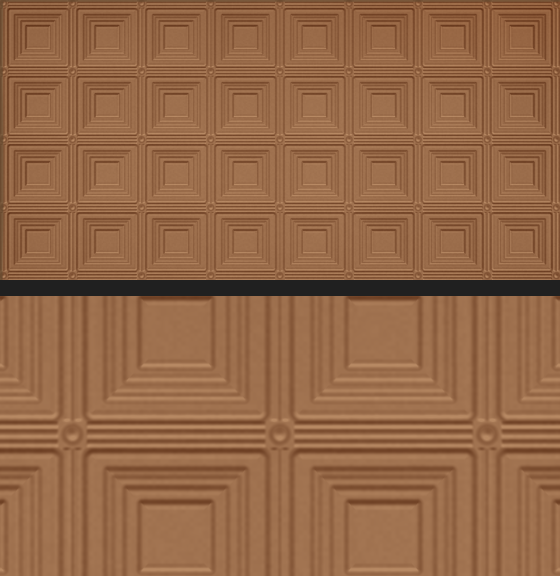
Top: the whole. Bottom: its middle third, enlarged.
This pattern is drawn by a WebGL 2 fragment shader. Its source:

```glsl
#version 300 es
precision highp float;
// Copper ceiling panels: 8 by 4 embossed stepped squares with beaded rails.

#define PITCH vec2(0.2469, 0.2432)
#define ORIGIN vec2(0.0122, 0.0154)
#define PANEL_HALF vec2(0.432, 0.420)
#define RELIEF 0.019
#define RAIL_GAP 0.046
#define BEAD_RADIUS 0.036
#define LIGHT_GAIN 0.42
#define CREASE_GAIN 0.45
#define GRAIN 0.08
#define SHADOW_COLOR vec3(0.43, 0.25, 0.14)
#define COPPER_COLOR vec3(0.66, 0.48, 0.34)
#define RIM_COLOR vec3(0.38, 0.28, 0.18)

uniform vec2 u_resolution;
out vec4 fragColor;

float hash(vec2 p) {
    return fract(sin(dot(p, vec2(127.1, 311.7))) * 43758.5453);
}

float noise(vec2 p) {
    vec2 i = floor(p);
    vec2 f = fract(p);
    f = f * f * (3.0 - 2.0 * f);
    return mix(mix(hash(i), hash(i + vec2(1, 0)), f.x),
               mix(hash(i + vec2(0, 1)), hash(i + vec2(1, 1)), f.x), f.y);
}

float ridge(float dist, float halfWidth) {
    return 1.0 - smoothstep(0.0, halfWidth, abs(dist));
}

float roundedBox(vec2 p, vec2 halfSize, float radius) {
    vec2 d = abs(p) - halfSize + radius;
    return length(max(d, 0.0)) + min(max(d.x, d.y), 0.0) - radius;
}

// Embossed height (x) and crease darkness (y) at q; each tile spans one unit.
vec2 relief(vec2 q) {
    vec2 tile = fract(q) - 0.5;
    vec2 seam = 0.5 - abs(tile);

    // Panel lip and the channel around it
    float panel = roundedBox(tile, PANEL_HALF, 0.035);
    float h = 1.1 * (1.0 - smoothstep(-0.018, 0.014, panel));
    h += 0.4 * ridge(panel + 0.018, 0.026);
    float crease = ridge(panel - 0.01, 0.026);

    // Stepped square mouldings, wider spaced toward the centre
    for (int i = 0; i < 4; i++) {
        float k = float(i);
        float halfSize = 0.336 - 0.03 * k - 0.0083 * k * k;
        float weight = 0.75 + 0.25 * abs(k - 1.0);
        float d = roundedBox(tile, vec2(halfSize, halfSize * 0.985), 0.008);
        h += weight * (1.0 - smoothstep(-0.018, 0.016, d));
        h += 0.25 * weight * ridge(d + 0.018, 0.022);
        crease += 0.7 * weight * ridge(d - 0.007, 0.022);
    }

    // Rails: three along each row seam, two along each column seam
    vec2 open = smoothstep(0.06, 0.08, seam);
    float rowRails = ridge(seam.y, 0.026) + ridge(seam.y - RAIL_GAP, 0.022);
    float columnRails = ridge(seam.x - 0.6 * RAIL_GAP, 0.028);
    h += rowRails * open.x + columnRails * open.y;
    crease += 0.7 * ridge(seam.y - 0.5 * RAIL_GAP, 0.018) * open.x;
    crease += 0.6 * ridge(seam.x, 0.016) * open.y;

    // Bead at each crossing
    float bead = length(seam);
    h += 1.4 * (1.0 - smoothstep(0.0, BEAD_RADIUS, bead));
    crease += 0.8 * ridge(bead - BEAD_RADIUS - 0.006, 0.022);
    return vec2(h * RELIEF, min(crease, 1.0));
}

void main() {
    vec2 p = gl_FragCoord.xy / u_resolution.y;
    float aspect = u_resolution.x / u_resolution.y;
    vec2 q = (p - ORIGIN) / PITCH;

    // Slope of the relief, filtered over about one pixel
    float e = max(0.5 / u_resolution.y, 0.0012) / PITCH.x;
    vec2 slope = vec2(relief(q + vec2(e, 0)).x - relief(q - vec2(e, 0)).x,
                      relief(q + vec2(0, e)).x - relief(q - vec2(0, e)).x) / (2.0 * e);

    // Light from below the middle, fading toward the corners
    vec2 fromCentre = p - vec2(0.5 * aspect, 0.4);
    vec2 light = vec2(-0.75 * fromCentre.x, -1.0);
    float tone = 0.86 - 0.45 * fromCentre.y * fromCentre.y
               - 0.1 * fromCentre.x * fromCentre.x;
    tone -= LIGHT_GAIN * dot(slope, light);
    tone -= CREASE_GAIN * relief(q).y;

    // Tile variation, soft tarnish and fine grain
    tone += 0.04 * (hash(floor(q)) - 0.5);
    tone += 0.05 * (noise(p * 5.0) - 0.5);
    tone += GRAIN * (noise(p * 200.0) - 0.5);
    vec3 color = mix(SHADOW_COLOR, COPPER_COLOR, clamp(tone, -0.2, 1.25));

    // Redder tarnish at the upper right
    float redness = smoothstep(0.6, 1.0, p.y) * smoothstep(0.3, 1.0, p.x / aspect);
    color *= mix(vec3(1.0), vec3(1.0, 0.96, 0.92), redness);

    // Dull rim along the left and top
    float rimWidth = 0.009 + 0.004 * noise(vec2(p.y * 4.0, 3.0));
    float rim = 1.0 - smoothstep(rimWidth - 0.003, rimWidth + 0.003, p.x);
    rim = max(rim, smoothstep(0.99, 0.997, p.y));
    color = mix(color, RIM_COLOR, 0.65 * rim);

    fragColor = vec4(color, 1.0);
}
```
